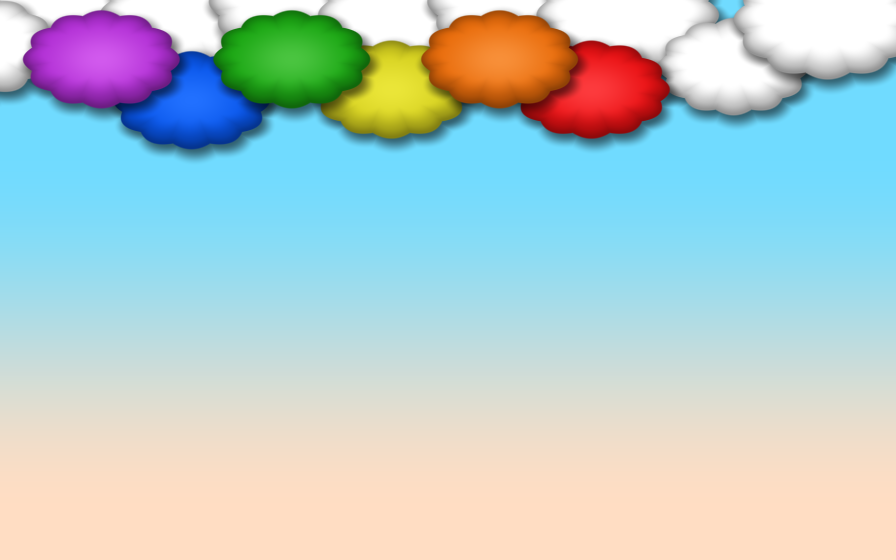
A Shadertoy shader for this background:

```glsl
// Radial distance to an ellipse with twelve scalloped lobes
float cloudDistance(vec2 p, vec2 halfSize) {
    vec2 q = p / halfSize + 1e-5;
    float r = max(length(q), 1e-4);
    float rim = 0.915 + 0.085 * abs(cos(6.0 * atan(q.y, q.x)));
    return (1.0 - rim / r) * length(p);
}

// Drop shadow, then a puffy body darkened towards its lower rim
void drawCloud(inout vec3 color, vec2 p, vec2 halfSize, vec3 core, vec3 rim) {
    float shadowDist = cloudDistance(p - vec2(0.006, -0.010), halfSize);
    color *= 1.0 - 0.55 * (1.0 - smoothstep(-0.012, 0.020, shadowDist));

    float dist = cloudDistance(p, halfSize);
    float bevelDist = cloudDistance(p + vec2(0.004, -0.009), halfSize);
    float bevel = smoothstep(-0.045, 0.012, bevelDist);
    float edge = smoothstep(-0.018, 0.004, dist);
    vec3 body = mix(core, rim, clamp(0.8 * bevel + 0.3 * edge, 0.0, 1.0));

    float pixel = 1.0 / iResolution.y;
    color = mix(color, body, 1.0 - smoothstep(-pixel, pixel, dist));
}

void drawWhite(inout vec3 color, vec2 p, vec2 halfSize) {
    drawCloud(color, p, halfSize, vec3(1.0), vec3(0.58));
}

void drawColored(inout vec3 color, vec2 p, vec3 core, vec3 base) {
    vec2 halfSize = vec2(0.140, 0.0875);
    float glow = 1.0 - smoothstep(0.0, 0.95, length(p / halfSize));
    drawCloud(color, p, halfSize, mix(base, core, glow), base * 0.62);
}

void mainImage(out vec4 fragColor, in vec2 fragCoord) {
    vec2 p = fragCoord / iResolution.y;
    p.x += 0.8 - 0.5 * iResolution.x / iResolution.y;

    // Sky
    vec3 color = mix(vec3(1.0, 0.867, 0.765), vec3(0.44, 0.86, 1.0),
                     smoothstep(0.08, 0.73, p.y));

    // White bank along the top
    for (int i = 0; i < 6; i++) {
        float k = float(i);
        vec2 center = vec2(0.146 + 0.195 * k, 0.985 + 0.012 * cos(3.14159 * k));
        drawWhite(color, p - center, vec2(0.163, 0.104));
    }
    drawWhite(color, p - vec2(-0.042, 0.917), vec2(0.142, 0.090));
    drawWhite(color, p - vec2(1.310, 0.881), vec2(0.135, 0.087));
    drawWhite(color, p - vec2(1.478, 0.965), vec2(0.168, 0.107));

    // Lower colored row: blue, yellow, red
    vec3 lowerCore[3] = vec3[3](vec3(0.13, 0.44, 1.0), vec3(0.92, 0.90, 0.22), vec3(0.99, 0.23, 0.24));
    vec3 lowerBase[3] = vec3[3](vec3(0.03, 0.33, 0.91), vec3(0.83, 0.81, 0.12), vec3(0.91, 0.06, 0.07));
    for (int i = 0; i < 3; i++) {
        vec2 center = vec2(0.342 + 0.357 * float(i), i == 0 ? 0.821 : 0.840);
        drawColored(color, p - center, lowerCore[i], lowerBase[i]);
    }

    // Upper colored row: purple, green, orange
    vec3 upperCore[3] = vec3[3](vec3(0.82, 0.35, 0.93), vec3(0.29, 0.77, 0.25), vec3(0.97, 0.56, 0.22));
    vec3 upperBase[3] = vec3[3](vec3(0.69, 0.18, 0.83), vec3(0.10, 0.65, 0.07), vec3(0.91, 0.42, 0.04));
    for (int i = 0; i < 3; i++) {
        float k = float(i);
        vec2 center = vec2(0.181 + 0.340 * k + 0.0156 * k * (k - 1.0), 0.894);
        drawColored(color, p - center, upperCore[i], upperBase[i]);
    }

    fragColor = vec4(color, 1.0);
}
```
